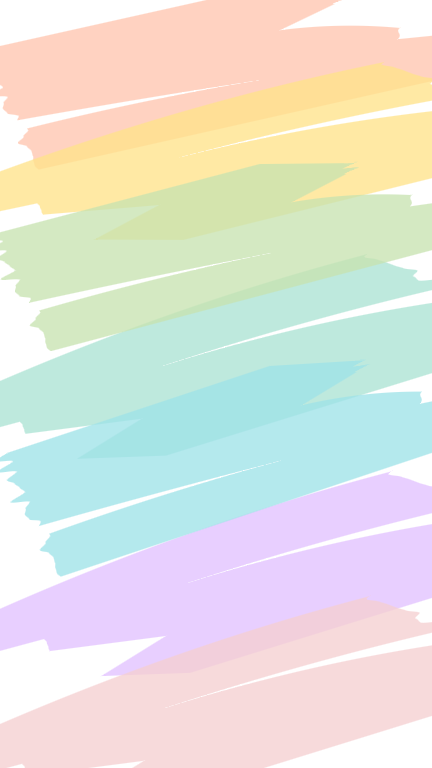
This background is drawn by a WebGL 2 fragment shader. Its source:

```glsl
#version 300 es
precision highp float;

uniform vec2 u_resolution;
out vec4 fragColor;

float hash(float n) {
  n = fract(n * 0.1031);
  n *= n + 33.33;
  n *= n + n;
  return fract(n);
}

// Smooth noise across the bristles, for ragged stroke ends
float bristle(float v) {
  float cell = floor(v), f = fract(v);
  return mix(hash(cell), hash(cell + 1.0), f * f * (3.0 - 2.0 * f));
}

// Dry streak widening with the distance t from its tip; positive outside
float outsideStreak(float t, float offset) {
  return abs(offset) - min(t, t * (0.007 + 0.00027 * t));
}

// Stroke with a pointed crest and a second lobe on the right; positive inside
float crestStroke(vec2 p) {
  float v = p.y - 0.265 * p.x;
  float rough = bristle(v * 0.8);
  float top = min(10.8 + 0.263 * p.x, 8.9 + 0.01 * p.x) - p.y;
  float crest = min(min(top, p.y - 0.52 * p.x), 15.5 - 4.0 * bristle(v * 1.5) - p.x);
  float lobe = min(0.17 * p.x - 0.004 * p.x * p.x - p.y, 29.0 - 2.0 * rough - p.x);
  float lower = 0.14 * p.x - 4.8 - p.y;
  float body = min(max(crest, max(lobe, lower)), top);
  body = min(body, p.y + 19.7 - 0.265 * p.x);
  body = min(body, p.x + 71.0 - 0.45 * (8.0 - v) - 5.0 * rough);
  float t = -5.0 - p.x;
  return min(body, outsideStreak(t, p.y + 11.8 + 0.2 * t + 0.0005 * t * t));
}

// Stroke with a frayed right end and a pointed tail below; positive inside
float tailStroke(vec2 p) {
  float v = p.y - 0.27 * p.x;
  float rough = bristle(v * 0.8 + 7.0);
  float ribbon = p.y + 4.0 - 0.27 * p.x;
  float lobe = min(p.y + 11.6 - 0.13 * p.x, p.x + 34.0 - 3.0 * rough);
  float tail = 0.62 * p.x - 9.2 - p.y;
  float body = max(ribbon, max(lobe, tail));
  body = min(body, 11.3 + 0.355 * p.x - 0.001 * p.x * p.x - p.y);
  body = min(body, p.y - max(0.31 * p.x - 21.0, 0.036 * p.x - 20.8));
  body = min(body, 45.0 + 1.5 * (12.8 - v) + 5.0 * rough - p.x);
  float t = p.x;
  return min(body, outsideStreak(t, p.y - 0.32 * t + 0.001 * t * t));
}

// Local stroke space: move to the pivot, undo tilt and vertical stretch
vec2 place(vec2 p, vec2 pivot, float tilt, float stretch) {
  p -= pivot;
  return vec2(p.x, (p.y - tilt * p.x) / stretch);
}

// Translucent paint: the given colour is how it looks over white
vec3 paint(vec3 base, vec3 tint, float d) {
  float cover = clamp(d / max(fwidth(d), 1e-4) + 0.5, 0.0, 1.0);
  return mix(base, tint - 0.23 * (1.0 - base), cover);
}

void main() {
  // Percent of the canvas width
  vec2 p = gl_FragCoord.xy / u_resolution * vec2(100.0, 177.8);
  vec3 color = vec3(1.0);

  // Peach, yellow, mint, lilac
  color = paint(color, vec3(1.0, 0.824, 0.755), crestStroke(place(p, vec2(64.8, 170.8), -0.04, 1.0)));
  color = paint(color, vec3(1.0, 0.914, 0.645), tailStroke(place(p, vec2(41.7, 141.4), -0.037, 0.92)));
  color = paint(color, vec3(0.745, 0.914, 0.867), tailStroke(place(p, vec2(37.7, 93.1), 0.0, 1.0)));
  color = paint(color, vec3(0.91, 0.81, 1.0), tailStroke(place(p, vec2(43.3, 42.8), 0.0, 1.0)));

  // Green, blue and pink lie over their neighbours
  color = paint(color, vec3(0.83, 0.914, 0.76), crestStroke(place(p, vec2(67.6, 131.0), 0.0, 1.0)));
  color = paint(color, vec3(0.705, 0.912, 0.93), crestStroke(place(p, vec2(69.9, 84.0), 0.05, 1.07)));
  color = paint(color, vec3(0.97, 0.855, 0.86), tailStroke(place(p, vec2(38.2, 13.9), 0.0, 1.0)));

  fragColor = vec4(color, 1.0);
}
```
